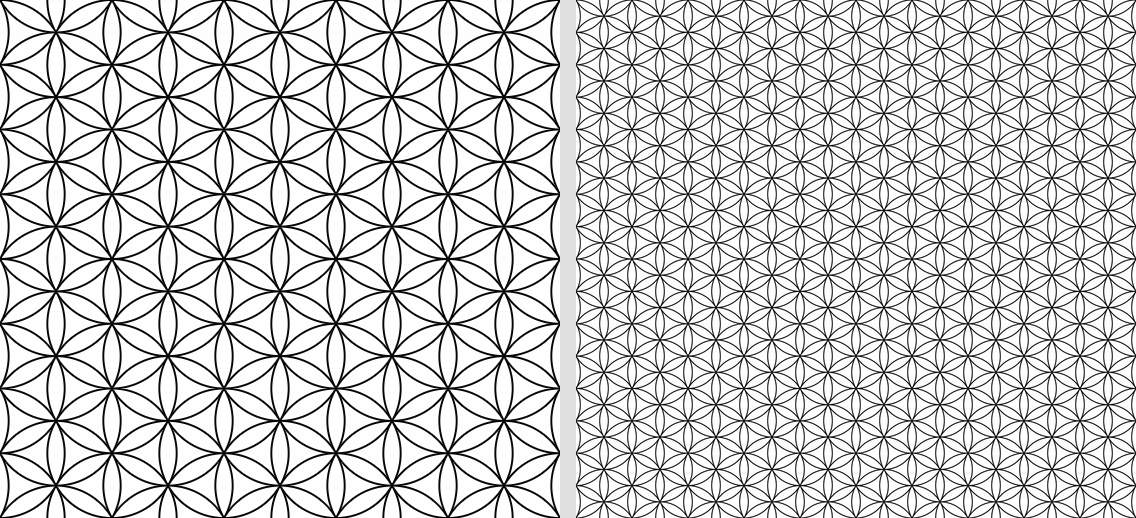
Left, the tile; right, the same tile 2 across and 2 down.
This pattern is drawn by a WebGL 1 fragment shader. Its source:

```glsl
precision highp float;
// Interlaced circles forming six-petalled rosettes in thin black line on white.
// Unit circles sit on a triangular lattice, each passing through the centres of
// its six neighbours; the nearest outline is found in a cell repeated 5 by 8.

uniform vec2 u_resolution;

const vec2 CELL_SIZE = vec2(1.7320508, 1.0); // in circle radii

float circleOutline(vec2 point, vec2 centre) {
  return abs(length(point - centre) - 1.0);
}

// Distance to the nearest circle, for a point in the cell centred on the origin.
float latticeDistance(vec2 point) {
  float nearest = 1.0;
  for (int i = -1; i <= 1; i++) {
    for (int j = -2; j <= 2; j++) {
      vec2 cell = vec2(float(i), float(j));
      nearest = min(nearest, circleOutline(point, cell * CELL_SIZE));
      nearest = min(nearest, circleOutline(point, (cell + 0.5) * CELL_SIZE));
    }
  }
  return nearest;
}

void main() {
  // Whole repeats keep the edges seamless.
  vec2 grid = gl_FragCoord.xy / u_resolution * vec2(5.0, 8.0);
  vec2 point = (fract(grid + 0.5) - 0.5) * CELL_SIZE;

  // Line half-width is in circle radii; its edge is one pixel soft.
  float pixel = 8.0 / u_resolution.y;
  float ink = clamp((0.015 - latticeDistance(point)) / pixel + 0.5, 0.0, 1.0);

  gl_FragColor = vec4(mix(vec3(0.995), vec3(0.02), ink), 1.0);
}
```
